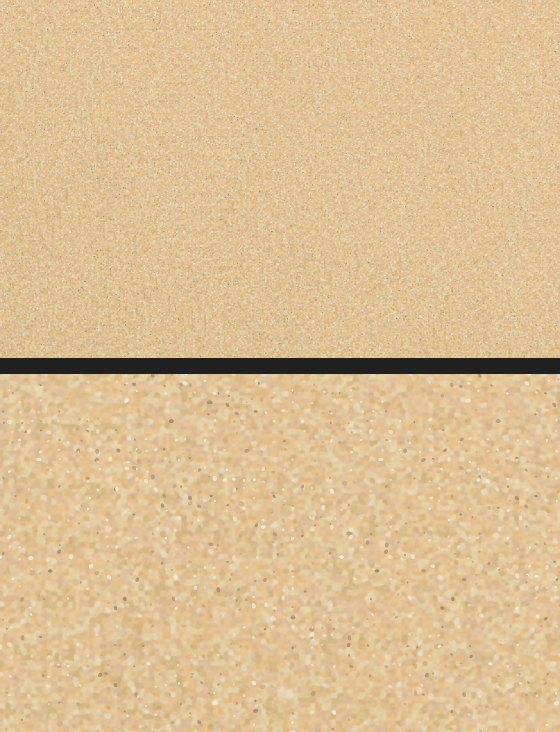
Top: the whole. Bottom: its middle third, enlarged.
This texture is drawn by a WebGL 1 fragment shader. Its source:

```glsl
precision highp float;
uniform vec2 u_resolution;

#define GRAIN_ROWS 200.0
#define GRAIN_SOFTNESS 7.0
#define GRAIN_CONTRAST 1.3
#define FINE_ROWS 310.0
#define FINE_CONTRAST 0.06
#define GLINT_SHARE 0.17
#define DARK_SHARE 0.10
#define RUST_SHARE 0.12
#define PATCH_STRENGTH 0.016

const vec3 MEAN_SAND = vec3(0.885, 0.768, 0.586);
const vec3 GLINT = vec3(0.97, 0.93, 0.86);
const vec3 DARK = vec3(0.58, 0.49, 0.38);
const vec3 RUST = vec3(0.80, 0.61, 0.39);

float hash(vec2 p) {
  return fract(sin(dot(p, vec2(127.1, 311.7))) * 43758.5453);
}

vec2 hash2(vec2 p) {
  return vec2(hash(p), hash(p + 57.3));
}

float valueNoise(vec2 p) {
  vec2 i = floor(p), f = fract(p);
  f = f * f * (3.0 - 2.0 * f);
  return mix(mix(hash(i), hash(i + vec2(1.0, 0.0)), f.x),
             mix(hash(i + vec2(0.0, 1.0)), hash(i + 1.0), f.x), f.y);
}

float patches(vec2 p) {
  return 0.55 * valueNoise(p) + 0.3 * valueNoise(p * 2.3 + 9.0)
       + 0.15 * valueNoise(p * 5.1 + 21.0);
}

// Sand tones, chosen according to their share of the area
vec3 sandTone(float pick) {
  vec3 tone = vec3(0.89, 0.77, 0.59);
  tone = mix(tone, vec3(0.89, 0.80, 0.63), step(0.30, pick));
  tone = mix(tone, vec3(0.87, 0.75, 0.60), step(0.49, pick));
  tone = mix(tone, vec3(0.85, 0.73, 0.54), step(0.65, pick));
  tone = mix(tone, vec3(0.89, 0.75, 0.55), step(0.80, pick));
  return mix(tone, vec3(0.90, 0.82, 0.69), step(0.94, pick));
}

// Packed grains: soft cells blended by distance
vec3 grains(vec2 p) {
  vec2 cell = floor(p);
  vec3 sum = vec3(0.0);
  float total = 0.0;
  for (int y = -1; y <= 1; y++) {
    for (int x = -1; x <= 1; x++) {
      vec2 id = cell + vec2(float(x), float(y));
      vec2 d = id + 0.15 + 0.7 * hash2(id) - p;
      float weight = exp(-GRAIN_SOFTNESS * dot(d, d));
      sum += weight * sandTone(hash(id + 133.7));
      total += weight;
    }
  }
  return MEAN_SAND + GRAIN_CONTRAST * (sum / total - MEAN_SAND);
}

// Scattered oval specks, at most one per cell
float specks(vec2 uv, float rows, float share, float seed) {
  vec2 p = uv * rows;
  vec2 id = floor(p) + seed;
  vec2 d = fract(p) - 0.3 - 0.4 * hash2(id);
  float angle = 6.2832 * hash(id + 17.0);
  float c = cos(angle), s = sin(angle);
  d = vec2(c * d.x + s * d.y, 1.35 * (c * d.y - s * d.x));
  float size = hash(id + 31.0);
  float radius = mix(0.13, 0.30, size * size * size);
  float edge = 0.6 * rows / u_resolution.y;
  float cover = 1.0 - smoothstep(radius - edge, radius + edge, length(d));
  return cover * step(hash(id + 43.0), share) * mix(0.4, 1.0, hash(id + 71.0));
}

void main() {
  vec2 uv = gl_FragCoord.xy / u_resolution.y;
  vec2 frame = gl_FragCoord.xy / u_resolution;
  float patchiness = patches(uv * 4.0);

  // Grain bed with fine grit
  vec3 color = grains(uv * GRAIN_ROWS);
  color += FINE_CONTRAST * (valueNoise(uv * FINE_ROWS + 40.0) - 0.5) * vec3(0.8, 1.0, 1.2);

  // Mineral specks, glints gathering towards the upper left
  float glintShare = GLINT_SHARE * (0.5 + patchiness) * mix(0.7, 1.3, frame.y - 0.4 * frame.x + 0.2);
  float darkShare = DARK_SHARE * (0.5 + patches(uv * 3.0 + 50.0));
  color = mix(color, RUST, 0.6 * specks(uv, 105.0, RUST_SHARE, 300.0));
  color = mix(color, DARK, 0.75 * specks(uv, 115.0, darkShare, 500.0));
  color = mix(color, GLINT, 0.9 * specks(uv, 110.0, glintShare, 700.0));

  // Broad light, dimmer and yellower at the lower left
  float light = 0.6 * frame.y + 0.4 * frame.x - 0.5;
  color += light * vec3(0.03, 0.018, 0.026);
  color += PATCH_STRENGTH * (patchiness - 0.5) * vec3(0.8, 1.0, 1.4);

  gl_FragColor = vec4(clamp(color, 0.0, 1.0), 1.0);
}
```
